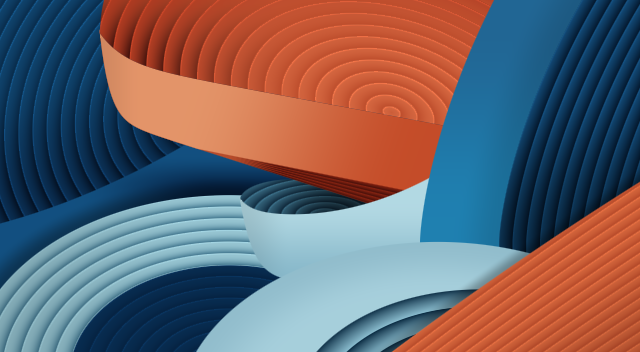
This background is drawn by a Shadertoy shader. Its source:

```glsl
// Layered curving paper ribbons in navy, pale blue and orange.

// Antialiased coverage of the region d > 0.
float inside(float d) {
    return clamp(d / max(fwidth(d), 1e-4) + 0.5, 0.0, 1.0);
}

void paint(inout vec3 base, vec3 colour, float mask) {
    base = mix(base, colour, mask);
}

// Stacked sheets: lit at each rim, shaded toward the next one.
vec3 sheets(float u, vec3 lit, vec3 shade, float falloff, float glint) {
    float f = fract(u), w = clamp(fwidth(u), 0.001, 0.4);
    float dark = pow(f, falloff) * (1.0 - smoothstep(1.0 - w, 1.0, f));
    float rim = 1.0 - smoothstep(0.0, 1.5 * w, f);
    return mix(lit, shade, dark) + glint * rim * lit;
}

void mainImage(out vec4 fragColor, in vec2 fragCoord) {
    // Canvas units: 7.68 wide, 4.22 high, y measured downward from the top.
    vec2 uv = fragCoord / iResolution.xy;
    vec2 p = vec2(uv.x, 1.0 - uv.y) * vec2(7.68, 4.22);
    float x = p.x, y = p.y;

    // Navy stack at the upper left
    vec2 d = p - vec2(2.6, 1.2);
    float r = length(vec2(dot(d, vec2(-0.8, 0.6)) / 1.2, dot(d, vec2(0.6, 0.8))));
    float depth = smoothstep(1.0, 2.5, y + 0.15 * x);
    vec3 col = sheets((3.0 - r) / 0.15,
        mix(vec3(0.06, 0.26, 0.42), vec3(0.04, 0.18, 0.32), depth),
        mix(vec3(0.03, 0.16, 0.28), vec3(0.01, 0.05, 0.11), depth), 1.7, 0.3);

    // Blue sheet, shadowed beneath the orange ribbon
    float fold = y - 2.68 + 0.27 * x + 0.07 * x * x;
    float under = smoothstep(0.9, 2.6, x) * smoothstep(1.85, 2.3, y);
    vec3 blueSheet = mix(vec3(0.07, 0.31, 0.50), vec3(0.02, 0.13, 0.26), under);
    paint(col, blueSheet, inside(fold));

    // Pale terraces around a navy disc
    d = p - vec2(2.75, 4.5);
    r = length(d * vec2(0.69, 1.0));
    col *= 1.0 - 0.35 * smoothstep(2.4, 2.16, r) * inside(fold);
    vec3 terraces = sheets((2.16 - r) / 0.14, vec3(0.59, 0.77, 0.82),
        vec3(0.22, 0.43, 0.53), 2.5, 0.08);
    terraces *= 0.87 + 0.13 * smoothstep(0.0, 2.5, x);
    paint(col, terraces, inside(2.16 - r));
    vec3 disc = sheets((1.32 - r) / 0.13, vec3(0.03, 0.17, 0.31),
        vec3(0.02, 0.13, 0.25), 2.0, 0.2);
    paint(col, disc, inside(1.32 - r));

    // Inside of the pale cup
    float cupRim = 2.57 - 0.16 * (x - 3.5) * (x - 3.5)
        - 0.13 * exp(-8.0 * (x - 2.88));
    float mouth = 1.0 - length(vec2(min(x - 3.5, 0.0) / 0.62, (y - 2.4) / 0.25));
    d = p - vec2(3.9, 2.58);
    vec3 cupSheets = sheets((1.2 - length(d * vec2(1.0, 2.3))) / 0.17,
        vec3(0.20, 0.38, 0.47), vec3(0.05, 0.15, 0.23), 1.4, 0.15);
    cupSheets *= 1.0 - 0.55 * smoothstep(3.1, 4.3, x);
    paint(col, cupSheets, inside(mouth) * step(y, cupRim + 0.02));

    // Orange ribbon: striped underside, then its broad face
    float top = 0.98 + 0.186 * (x - 2.5) - 0.34 * exp(-3.5 * (x - 1.2));
    float bottom = 1.73 + 0.32 * (x - 2.2) - exp(-8.5 * (x - 1.2));
    float lip = 1.80 + 0.2 * (x - 2.45);
    vec3 underside = sheets((y - lip) / max(0.2 * (bottom - lip), 0.012),
        vec3(0.46, 0.12, 0.06), vec3(0.22, 0.04, 0.03), 1.5, 0.1);
    underside = mix(vec3(0.72, 0.30, 0.17), underside, smoothstep(2.7, 3.4, x));
    paint(col, underside, inside(min(y - top, bottom - y)));
    vec3 face = mix(vec3(0.89, 0.58, 0.41), vec3(0.77, 0.30, 0.16),
        smoothstep(2.2, 5.2, x + 0.35 * (y - 1.3)));
    face *= 0.92 + 0.08 * smoothstep(1.2, 1.7, x);
    paint(col, face, inside(min(y - top, min(bottom, lip) - y)));

    // Orange stack behind the ribbon
    d = vec2(x - 4.7, y - 1.35 - 0.186 * (x - 4.7));
    r = length(d * vec2(0.667, 1.0));
    float gloom = smoothstep(3.6, 1.2, x) * smoothstep(-0.5, 0.9, y);
    vec3 orangeSheets = sheets((2.5 - r) / 0.135,
        mix(vec3(0.83, 0.40, 0.25), vec3(0.68, 0.23, 0.13), smoothstep(0.5, 2.2, r)),
        mix(vec3(0.74, 0.30, 0.17), vec3(0.15, 0.02, 0.02), gloom), 1.5, 0.15);
    float leftRim = x - 1.2 - 0.3 * (0.4 - y) * (0.4 - y);
    paint(col, orangeSheets, inside(min(top - y, leftRim)));

    // Front of the pale cup
    float cupBase = 3.38 - 0.98 * exp(-6.0 * (x - 2.88));
    vec3 cup = mix(vec3(0.70, 0.85, 0.89), vec3(0.53, 0.72, 0.79),
        smoothstep(2.4, 3.4, y));
    cup *= 0.9 + 0.1 * smoothstep(2.9, 3.5, x);
    paint(col, cup, inside(min(y - cupRim, cupBase - y)));

    // Tall blue arch with navy sheets on its right
    float side = x - 5.04;
    float q = side - (0.8 + 0.1 * side) * pow(max((2.9 - y) / 2.9, 0.0), 1.5);
    vec3 arch = mix(vec3(0.13, 0.40, 0.58), vec3(0.12, 0.50, 0.69),
        smoothstep(0.3, 2.6, y));
    arch *= 1.0 - 0.12 * smoothstep(0.4, 0.95, q);
    paint(col, arch, inside(q));
    vec3 archSheets = sheets((q - 0.95) / 0.165, vec3(0.07, 0.28, 0.45),
        vec3(0.01, 0.08, 0.16), 1.2, 0.12);
    archSheets *= 1.0 - 0.3 * smoothstep(1.0, 2.9, y);
    paint(col, archSheets, inside(q - 0.95));

    // Wide pale arc with hollow steps
    float outer = 2.1 - length((p - vec2(5.25, 5.0)) * vec2(0.673, 1.0));
    float inner = 1.53 - length((p - vec2(5.75, 5.0)) * vec2(0.674, 1.0));
    vec3 arc = mix(vec3(0.57, 0.74, 0.80), vec3(0.65, 0.81, 0.86),
        smoothstep(0.0, 0.6, outer));
    paint(col, arc, inside(outer));
    vec3 hollow = sheets(inner / 0.21, vec3(0.05, 0.18, 0.27),
        vec3(0.55, 0.75, 0.82), 0.8, 0.0);
    paint(col, hollow, inside(inner));

    // Orange slope at the lower right
    float slope = y - 4.22 + 0.685 * (x - 4.7) + 0.02 * (x - 4.7) * (7.68 - x);
    col *= 1.0 - 0.3 * smoothstep(-0.2, 0.0, slope);
    vec3 ridges = sheets((slope + 0.03 * (x - 4.7)) / 0.135,
        vec3(0.82, 0.39, 0.23), vec3(0.70, 0.27, 0.15), 1.8, 0.1);
    ridges *= 1.0 - 0.1 * smoothstep(0.5, 2.0, slope);
    paint(col, ridges, inside(slope));

    fragColor = vec4(col, 1.0);
}
```
